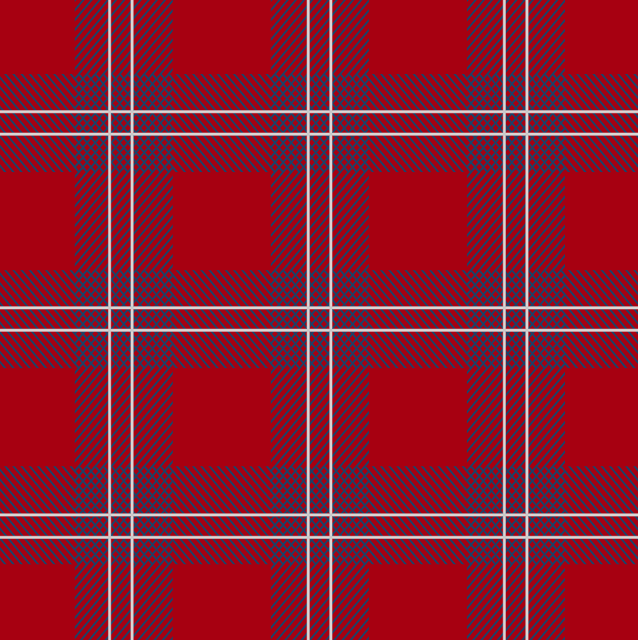
Give the GLSL for this pattern, as a Shadertoy shader.

```glsl
// Red tartan with hatched blue bands that cross in a lattice, and paired white lines.

// Lengths are fractions of the canvas height.
const float PERIOD = 0.3064;
const vec2 FIRST_BAND = vec2(0.1934, 0.1949);   // centre of the first band on each axis
const float BAND_HALF = 0.0766;
const float LINE_GAP_HALF = 0.0176;             // from pair centre to line centre
const float LINE_HALF = 0.0022;
const vec2 LINE_SHIFT = vec2(-0.0005, 0.0002);  // offset of every pair
const vec2 FIRST_SHIFT = vec2(-0.0041, -0.0172);  // extra offset of the first pair
const vec2 HATCH_COUNT = vec2(24.0, 20.0);      // strokes per repeat, across and down
const float HATCH_HALF = 0.145;                 // half stroke width, in stroke cycles

const vec3 RED = vec3(0.655, 0.0, 0.065);
const vec3 BLUE = vec3(0.09, 0.265, 0.42);
const vec3 WHITE = vec3(0.86, 0.845, 0.835);
const vec3 CROSSING = vec3(0.78, 0.78, 0.785);

// Coverage of a region whose signed distance is negative inside.
vec2 cover(vec2 dist, float softness) {
    return clamp(0.5 - dist / softness, 0.0, 1.0);
}

// Coverage of evenly spaced strokes; one stroke per unit of phase.
float hatch(float phase, float softness) {
    float dist = abs(fract(phase) - 0.5) - HATCH_HALF;
    return clamp(0.5 - dist / softness, 0.0, 1.0);
}

void mainImage(out vec4 fragColor, in vec2 fragCoord) {
    vec2 uv = fragCoord / iResolution.y;
    float pixel = 1.0 / iResolution.y;

    // Repeat, with each band centred in its cell
    vec2 cell = (uv - FIRST_BAND) / PERIOD;
    vec2 index = floor(cell + 0.5);
    vec2 local = (cell - index) * PERIOD;

    // Opposed diagonals, clipped to the vertical and horizontal bands
    vec2 band = cover(abs(local) - BAND_HALF, pixel);
    vec2 turns = cell * HATCH_COUNT;
    float hatchSoft = pixel * length(HATCH_COUNT) / PERIOD;
    float rising = band.x * hatch(turns.x - turns.y, hatchSoft);
    float falling = band.y * hatch(turns.x + turns.y, hatchSoft);
    vec3 color = mix(RED, BLUE, max(rising, falling));

    // White line pairs, slightly out of step in the first column and row
    vec2 shift = LINE_SHIFT + FIRST_SHIFT * (1.0 - step(0.5, abs(index)));
    vec2 lineDist = abs(abs(local - shift) - LINE_GAP_HALF) - LINE_HALF;
    vec2 line = cover(lineDist, 1.4 * pixel);
    color = mix(color, WHITE, max(line.x, line.y));
    color = mix(color, CROSSING, line.x * line.y);

    fragColor = vec4(color, 1.0);
}
```
